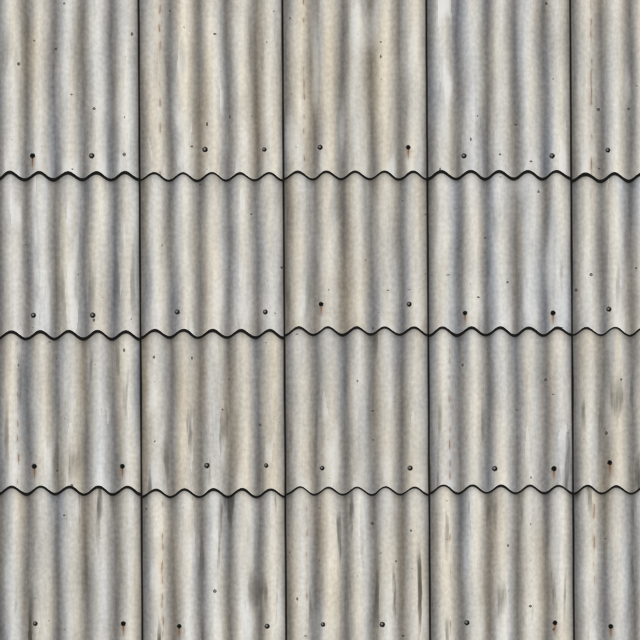
A Shadertoy shader for this texture:

```glsl
const float TAU = 6.28318;
const vec2 PANEL = vec2(0.2248, 0.247);    // sheet width and visible height
const vec2 ORIGIN = vec2(0.2195, 0.234);   // a corner where four sheets meet
const float TOP_SEAM = 2.0;                // index of the highest overlap
const float RIDGES = 5.0;                  // corrugations per sheet
const float WAVE = 0.0058;                 // height of the scalloped edge
const float TILT = 0.006;                  // lean of the vertical joints
const float JOINT = 0.0013;                // half width of a vertical joint
const float BOLT = 0.0036;                 // bolt radius
const vec3 VALLEY = vec3(0.475, 0.467, 0.458);
const vec3 CREST = vec3(0.845, 0.833, 0.800);
const vec3 BLEACH = vec3(0.91, 0.91, 0.90);
const vec3 GRIME = vec3(0.23, 0.22, 0.20);
const vec3 GAP = vec3(0.09, 0.09, 0.085);
const vec3 RUST = vec3(0.42, 0.27, 0.17);
const vec3 WARM = vec3(0.025, 0.004, -0.032);

vec2 hash2(vec2 p) {
    vec3 q = fract(p.xyx * vec3(0.1031, 0.1030, 0.0973));
    q += dot(q, q.yzx + 33.33);
    return fract((q.xx + q.yz) * q.zy);
}

float corner(vec2 cell, vec2 f, vec2 o) {
    float a = TAU * hash2(cell + o).x;
    return dot(vec2(cos(a), sin(a)), f - o);
}

// Gradient noise, roughly -0.7 to 0.7
float noise(vec2 p) {
    vec2 i = floor(p), f = fract(p);
    vec2 u = f * f * f * (f * (f * 6.0 - 15.0) + 10.0);
    return mix(mix(corner(i, f, vec2(0, 0)), corner(i, f, vec2(1, 0)), u.x),
               mix(corner(i, f, vec2(0, 1)), corner(i, f, vec2(1, 1)), u.x), u.y);
}

float fbm(vec2 p) {
    float sum = 0.0, gain = 0.6;
    for (int i = 0; i < 4; i++) {
        sum += gain * noise(p);
        p = p * 2.03 + 17.3;
        gain *= 0.5;
    }
    return sum;
}

// Mean height of an overlap, slightly uneven from sheet to sheet
float seamHeight(float column, float index) {
    return ORIGIN.y + index * PANEL.y + 0.007 * (hash2(vec2(column, index) + 41.0).x - 0.5);
}

void mainImage(out vec4 fragColor, in vec2 fragCoord) {
    vec2 uv = fragCoord / iResolution.y;
    float px = 1.0 / iResolution.y;

    // Sheet layout
    float across = (uv.x - ORIGIN.x + TILT * (uv.y - 0.5)) / PANEL.x;
    float column = floor(across), fx = across - column;
    float ridge = fx * RIDGES;
    float scallop = -WAVE * cos(TAU * ridge) + 0.0015 * noise(uv * 45.0);
    float seam = min(round((uv.y - ORIGIN.y) / PANEL.y), TOP_SEAM);
    float edge = uv.y - seamHeight(column, seam) - scallop;
    float row = edge < 0.0 ? seam - 1.0 : seam;
    float rise = uv.y - seamHeight(column, row);
    vec2 id = vec2(column, row) + 11.0;
    vec2 rnd = hash2(id), rnd2 = hash2(id + 73.0);
    vec2 p = uv + 9.0 * rnd;

    // Corrugated shading
    float bend = 0.10 * noise(p * vec2(12.0, 7.0));
    float swell = 0.5 - 0.5 * cos(TAU * (ridge - 0.08 + bend));
    float tone = pow(swell, 0.72) * mix(0.88, 1.02, rnd.x);
    tone += 0.34 * fbm(p * vec2(55.0, 5.0)) + 0.16 * fbm(p * vec2(26.0, 16.0));
    vec3 color = mix(VALLEY, CREST, clamp(tone, -0.12, 1.12));
    color += WARM * (0.1 + 2.2 * fbm(p * vec2(34.0, 3.0)) + 0.6 * (rnd.y - 0.5));
    color += 0.05 * noise(uv * 150.0) + 0.03 * noise(uv * vec2(330.0, 210.0));

    // Bleached patches rising from the lower edge
    float reach = 0.03 + 0.08 * rnd2.x + 0.16 * noise(p * vec2(38.0, 3.0));
    float bleach = smoothstep(reach, 0.0, rise) * smoothstep(0.1, 0.7, swell);
    bleach *= smoothstep(-0.15, 0.35, noise(p * vec2(50.0, 18.0)));
    bleach += 0.7 * smoothstep(0.2, 0.55, noise(p * vec2(40.0, 6.0) + 5.0)) * smoothstep(0.2, 0.8, rnd2.x);
    color = mix(color, BLEACH, clamp(0.75 * bleach, 0.0, 0.8) * mix(0.4, 1.0, uv.y));

    // Dark runs, heavier on the lower sheets
    float run = smoothstep(0.16, 0.5, noise(p * vec2(75.0, 7.0)) + 0.12 * noise(p * vec2(260.0, 45.0)));
    run *= smoothstep(-0.1, 0.35, noise(p * vec2(9.0, 8.0) + 3.0));
    color = mix(color, GRIME, run * mix(0.75, 0.15, smoothstep(0.0, 0.8, uv.y)));
    float speck = smoothstep(0.50, 0.62, noise(uv * 85.0 + 7.0));
    color = mix(color, GRIME, 0.6 * speck);

    // Thin broken rust line beside some joints
    float rustLine = exp(-abs(ridge - 0.72 - 0.06 * noise(uv * 30.0)) * 32.0);
    rustLine *= step(0.45, rnd2.y) * smoothstep(-0.1, 0.4, noise(p * vec2(8.0, 60.0)));
    color = mix(color, RUST, 0.55 * rustLine);

    // Two bolts per sheet, some with a rust trail
    for (int i = 0; i < 2; i++) {
        vec2 r = hash2(id + 19.0 * float(i + 1));
        float place = 1.28 + 3.06 * float(i) - step(0.86, r.x) * (2.0 * float(i) - 1.0);
        vec2 d = vec2((ridge - place) * PANEL.x / RIDGES, rise - mix(0.027, 0.043, rnd.y));
        float trail = exp(-abs(d.x) * 500.0) * smoothstep(0.002, -0.003, d.y) * smoothstep(-0.026, -0.004, d.y);
        color = mix(color, RUST, 0.8 * trail * step(0.5, r.y));
        float radius = BOLT * mix(0.85, 1.1, r.x);
        float dist = length(d) + 0.0006 * noise(uv * 400.0);
        color = mix(color, GAP, smoothstep(radius + px, radius - px, dist));
        float cap = smoothstep(0.55 * radius + px, 0.55 * radius - px, length(d - vec2(-0.0007, 0.0008)));
        color = mix(color, VALLEY, cap * step(r.y, 0.55));
    }

    // Vertical joints
    float joint = min(fx, 1.0 - fx) * PANEL.x;
    color *= 1.0 - 0.28 * exp(-joint / 0.003);
    float jointWidth = JOINT * (1.0 + 0.6 * noise(vec2(column * 7.0, uv.y * 9.0)));
    color = mix(color, GAP, 0.92 * smoothstep(jointWidth + px, jointWidth - px, joint));

    // Overlap: dark gap under the scalloped edge with a soft shadow below
    float gap = mix(0.0024, 0.0050, hash2(vec2(column, seam) + 87.0).x) + 0.0015 * noise(uv * 40.0);
    color *= 1.0 - 0.30 * step(edge, 0.0) * exp(min(edge + gap, 0.0) / 0.005);
    float slit = smoothstep(-gap - px, -gap + px, edge) * smoothstep(px, -px, edge);
    color = mix(color, GAP, 0.95 * slit);

    fragColor = vec4(clamp(color, 0.0, 1.0), 1.0);
}
```
